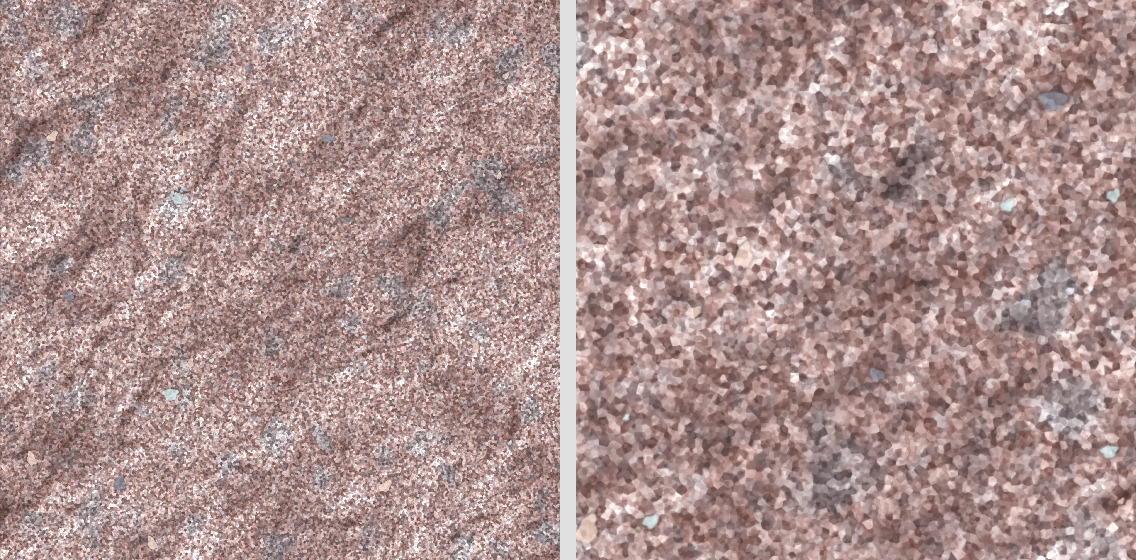
Left: the whole. Right: its middle third, enlarged.
This texture is drawn by a three.js fragment shader. Its source:

```glsl
// Rough reddish stone: sunlit bumps, sandy grain and scattered pale pebbles.
varying vec2 vUv;

vec3 hash3(vec2 cell) {
  vec3 q = fract(cell.xyx * vec3(0.1031, 0.1030, 0.0973));
  q += dot(q, q.yzx + 33.33);
  return fract((q.xxy + q.yzz) * q.zyx);
}

// Soft cellular noise around zero: each cell point spreads its own shade.
float cellNoise(vec2 p, float sharpness) {
  vec2 cell = floor(p);
  float sum = 0.0;
  float total = 0.0;
  for (int y = -1; y <= 1; y++) {
    for (int x = -1; x <= 1; x++) {
      vec2 neighbour = cell + vec2(float(x), float(y));
      vec3 seed = hash3(neighbour);
      vec2 away = neighbour + seed.xy - p;
      float weight = exp(-sharpness * dot(away, away));
      sum += weight * (seed.z - 0.5);
      total += weight;
    }
  }
  return sum / total;
}

// Stretches features along the rising diagonal.
vec2 alongDiagonal(vec2 p) {
  return vec2((p.x + p.y) * 0.55, (p.y - p.x) * 0.8);
}

float height(vec2 p) {
  vec2 q = alongDiagonal(p);
  q += 0.012 * sin(q.yx * 31.0 + vec2(0.0, 2.0));
  return 0.5 * cellNoise(q * 9.0, 6.0)
       + 0.3 * cellNoise(q * 19.0 + 7.0, 6.0)
       + 0.2 * cellNoise(q * 43.0 + 3.0, 7.0);
}

// Irregular stones, one at most in each cell of a jittered grid.
vec3 addPebbles(vec3 ground, vec2 uv, float cells, float share, float grain) {
  vec2 p = uv * cells;
  vec3 colour = ground;
  for (int y = -1; y <= 1; y++) {
    for (int x = -1; x <= 1; x++) {
      vec2 cell = floor(p) + vec2(float(x), float(y));
      vec3 place = hash3(cell + 61.0);
      vec3 kind = hash3(cell + 137.0);
      if (place.z < share) {
        vec2 d = p - cell - place.xy;
        float turn = kind.x * 6.28;
        d = mat2(cos(turn), -sin(turn), sin(turn), cos(turn)) * d;
        d.y *= 1.2 + 0.6 * kind.y;
        float angle = atan(d.y, d.x);
        float radius = mix(0.09, 0.23, kind.z * kind.z);
        radius *= 1.0 + 0.14 * sin(angle * 3.0 + turn) + 0.09 * sin(angle * 5.0 - turn * 3.0);
        float edge = (length(d) - radius) / cells;
        vec3 stone = mix(vec3(0.80, 0.87, 0.87), vec3(0.92, 0.81, 0.76), step(0.4, kind.y));
        stone = mix(stone, vec3(0.56, 0.55, 0.60), step(0.72, kind.x));
        stone += 0.16 * grain;
        colour *= 1.0 - 0.18 * (1.0 - smoothstep(0.0, 0.004, edge));
        colour = mix(colour, stone, 0.92 * (1.0 - smoothstep(-0.001, 0.0012, edge)));
      }
    }
  }
  return colour;
}

void main() {
  vec2 uv = vUv;

  // Relief lit from the upper left
  float slope = height(uv) - height(uv + vec2(-0.009, 0.009));
  float patches = cellNoise(alongDiagonal(uv) * 14.0 + 21.0, 6.0);
  float crevice = smoothstep(0.09, 0.22, -slope);

  // Sandy grain, livelier on the pale patches
  float grain = 0.9 * cellNoise(uv * 230.0, 12.0) + 0.45 * cellNoise(uv * 410.0 + 5.0, 10.0);
  float relief = 0.36 * patches + 1.2 * slope;
  float tone = 0.46 + relief - 0.15 * crevice + grain * (1.0 + 0.9 * relief);

  // Brown to pale pink, with rusty and grey-blue variation
  vec3 colour = mix(vec3(0.47, 0.36, 0.35), vec3(0.93, 0.85, 0.84), tone);
  colour.gb -= 0.08 * tone * (1.0 - tone);
  colour += vec3(0.04, -0.02, -0.04) * cellNoise(uv * 120.0 + 9.0, 9.0);
  float greyness = smoothstep(0.2, 0.42, cellNoise(uv * 24.0 + 40.0, 6.0));
  colour = mix(colour, vec3(dot(colour, vec3(0.333))) + vec3(-0.02, -0.01, 0.02), 0.5 * greyness);

  colour = addPebbles(colour, uv, 46.0, 0.07, grain);
  colour = addPebbles(colour, uv, 16.0, 0.12, grain);
  gl_FragColor = vec4(clamp(colour, 0.0, 1.0), 1.0);
}
```
